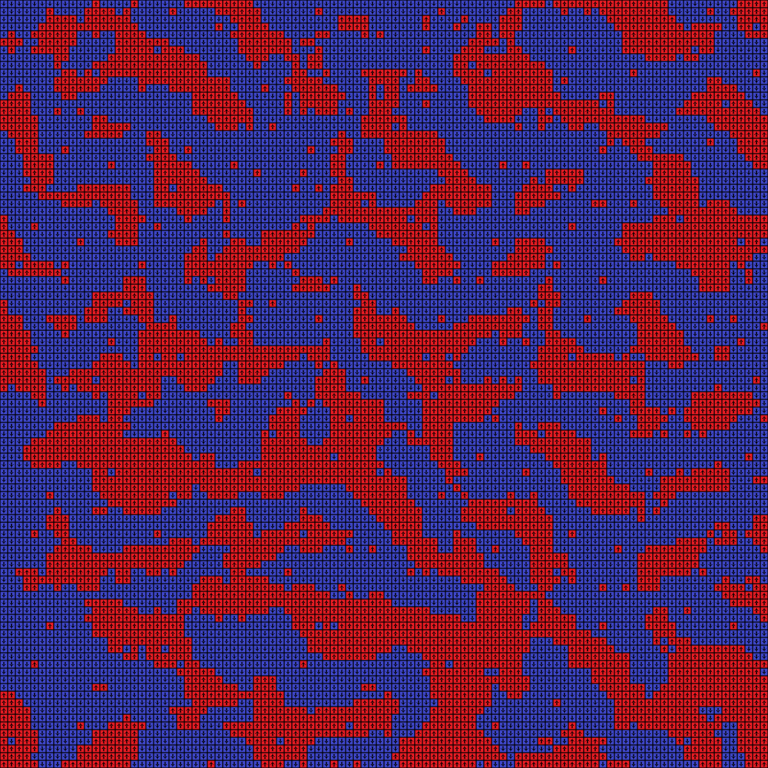
Give the GLSL for this pattern, as a three.js fragment shader.

```glsl
varying vec2 vUv;

const float CELLS = 100.0;       // cells along one side
const float SOFT = 0.195;        // edge softness, in cells
const float LINE_WIDTH = 0.13;   // grid line, in cells
const float FLIP_SHARE = 0.006;  // lone reversed cells
const vec3 UP_RED = vec3(0.93, 0.11, 0.14);
const vec3 DOWN_BLUE = vec3(0.25, 0.285, 0.81);
const vec3 INK = vec3(0.0);

float hash(vec2 p) {
  return fract(sin(dot(p, vec2(127.1, 311.7))) * 43758.5453);
}

// White noise spread by an exponential kernel; the negative rim evens the shares
float domainField(vec2 cell, float reach) {
  float sum = 0.0;
  for (int j = -6; j <= 6; j++) {
    for (int i = -6; i <= 6; i++) {
      vec2 offset = vec2(float(i), float(j));
      float weight = exp(-length(offset) / reach) - 0.04;
      sum += weight * (hash(cell + offset + 17.0) - 0.5);
    }
  }
  return sum;
}

// +1 for an up cell, -1 for a down cell
float spin(vec2 cell) {
  float s = domainField(cell, 2.1) > 0.05 ? 1.0 : -1.0;
  return hash(cell + 431.0) < FLIP_SHARE ? -s : s;
}

// Box-filtered coverage of a line centred at distance zero
float lineCoverage(float d, float width, float soft) {
  float overlap = min(d + 0.5 * soft, 0.5 * width) - max(d - 0.5 * soft, -0.5 * width);
  return clamp(overlap / soft, 0.0, 1.0);
}

float fillCoverage(float d, float soft) {
  return clamp(0.5 - d / soft, 0.0, 1.0);
}

float boxDistance(vec2 p, vec2 halfSize) {
  vec2 q = abs(p) - halfSize;
  return length(max(q, 0.0)) + min(max(q.x, q.y), 0.0);
}

// Triangle with its base on y = 0
float headDistance(vec2 p, float halfWidth, float height) {
  vec2 normal = normalize(vec2(height, halfWidth));
  return max(-p.y, dot(vec2(abs(p.x), p.y - height), normal));
}

// Upward arrow about the cell centre
float arrowDistance(vec2 p) {
  float head = headDistance(p - vec2(0.0, 0.01), 0.21, 0.28);
  float shaft = boxDistance(p + vec2(0.0, 0.13), vec2(0.07, 0.15));
  return min(head, shaft);
}

void main() {
  vec2 grid = vUv * CELLS;
  vec2 cell = floor(grid);
  vec2 p = fract(grid) - 0.5;
  float direction = spin(cell);

  // Cell colour and its arrow
  vec3 color = direction > 0.0 ? UP_RED : DOWN_BLUE;
  float arrow = fillCoverage(arrowDistance(vec2(p.x, p.y * direction)), SOFT);
  color = mix(color, INK, arrow);

  // Grid lines on the cell borders
  vec2 border = 0.5 - abs(p);
  float clearX = 1.0 - lineCoverage(border.x, LINE_WIDTH, SOFT);
  float clearY = 1.0 - lineCoverage(border.y, LINE_WIDTH, SOFT);
  color = mix(INK, color, clearX * clearY);

  gl_FragColor = vec4(color, 1.0);
}
```
